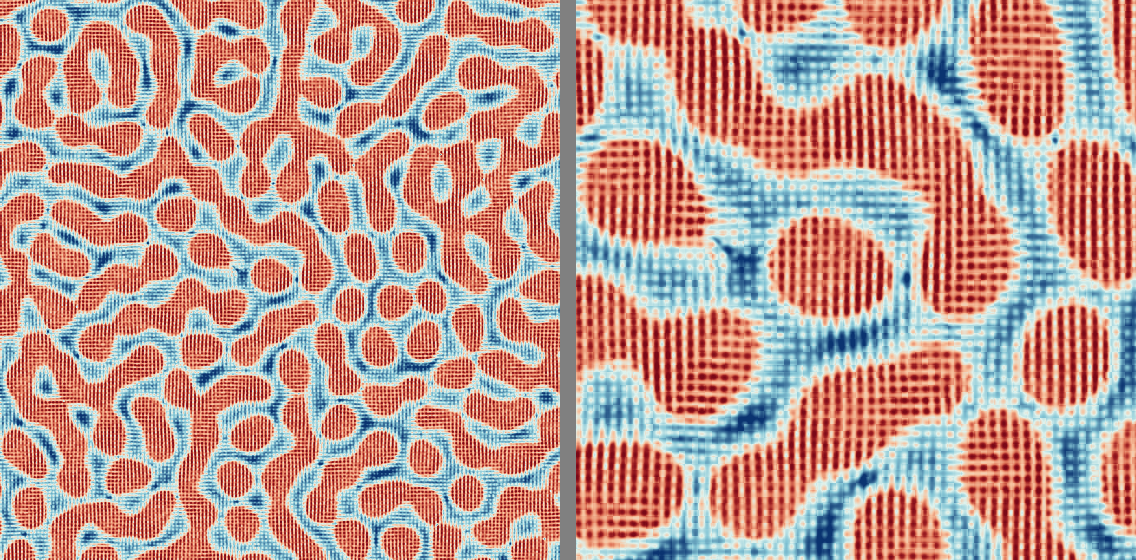
Left: the whole. Right: its middle third, enlarged.
This pattern is drawn by a WebGL 1 fragment shader. Its source:

```glsl
precision highp float;
// Labyrinth of red worm-like grains in pale blue channels, overlaid with a fine woven ripple.

uniform vec2 u_resolution;

const float TAU = 6.2831853;
const int WAVE_COUNT = 40;
const float WAVES = 13.0;         // worm spacings across the canvas
const float WAVE_SPREAD = 0.3;    // relative variation of the spacing
const float BIAS = 0.3;           // higher values split the worms apart
const float EDGE = -0.28;         // level of the worm outline
const float EDGE_SOFTNESS = 0.15;
const float RIPPLES = 150.0;      // fine ripple periods across the canvas
const float GRAIN_CELLS = 256.0;
const float GRAIN = 0.9;

// Tones on the colour ramp, 0 = navy to 7 = deep red
const float TONE_RIM = 3.75;
const float TONE_CHANNEL = 1.65;
const float TONE_WORM = 5.1;
const float STREAK = 1.8;         // extra darkness of the channel centres
const float CHANNEL_RIPPLE = 0.8;
const float WORM_RIPPLE = 1.4;

const vec3 NAVY     = vec3(0.04, 0.20, 0.44);
const vec3 BLUE     = vec3(0.24, 0.45, 0.61);
const vec3 SKY      = vec3(0.53, 0.78, 0.84);
const vec3 PALE     = vec3(0.87, 0.95, 0.93);
const vec3 CREAM    = vec3(0.97, 0.76, 0.62);
const vec3 SALMON   = vec3(0.87, 0.45, 0.34);
const vec3 RED      = vec3(0.63, 0.13, 0.14);
const vec3 DEEP_RED = vec3(0.48, 0.03, 0.09);

float hash(vec2 p) {
    vec3 q = fract(p.xyx * 0.1031);
    q += dot(q, q.yzx + 33.33);
    return fract((q.x + q.y) * q.z);
}

// Slow irregular variation in -1..1
float drift(vec2 p) {
    float a = sin(dot(p, vec2(23.0, 11.0)) + 2.0 * sin(p.y * 17.0));
    float b = sin(dot(p, vec2(-13.0, 27.0)) + 2.0 * sin(p.x * 19.0 + 1.0));
    return 0.5 * (a + b);
}

// Random plane waves divided by their local amplitude:
// -1 along channel centres, +1 along worm spines
float labyrinth(vec2 p) {
    float height = 0.0;
    vec2 slope = vec2(0.0);
    for (int i = 0; i < WAVE_COUNT; i++) {
        float n = float(i);
        float angle = 0.5 * TAU * (n + hash(vec2(n, 3.0))) / float(WAVE_COUNT);
        float scale = 1.0 + WAVE_SPREAD * (hash(vec2(n, 17.0)) - 0.5);
        vec2 wave = scale * vec2(cos(angle), sin(angle));
        float phase = TAU * (WAVES * dot(p, wave) + hash(vec2(n, 41.0)));
        height += cos(phase);
        slope -= sin(phase) * wave;
    }
    float norm = sqrt(2.0 / float(WAVE_COUNT));
    height = height * norm - BIAS;
    slope *= norm;
    return height / sqrt(height * height + 2.0 * dot(slope, slope) + 1e-5);
}

// Fine vertical and horizontal lines, blended by region
float ripple(vec2 p, float upright) {
    vec2 bend = 0.9 * vec2(drift(p * 1.7 + 3.0), drift(p * 1.7 + 8.0));
    vec2 lines = sin(TAU * RIPPLES * p + bend);
    return mix(lines.y, lines.x, upright) + 0.3 * lines.x * lines.y;
}

vec3 ramp(float tone) {
    vec3 c = mix(NAVY, BLUE, clamp(tone, 0.0, 1.0));
    c = mix(c, SKY, clamp(tone - 1.0, 0.0, 1.0));
    c = mix(c, PALE, clamp(tone - 2.0, 0.0, 1.0));
    c = mix(c, CREAM, clamp(tone - 3.0, 0.0, 1.0));
    c = mix(c, SALMON, clamp(tone - 4.0, 0.0, 1.0));
    c = mix(c, RED, clamp(tone - 5.0, 0.0, 1.0));
    return mix(c, DEEP_RED, clamp(tone - 6.0, 0.0, 1.0));
}

void main() {
    float size = min(u_resolution.x, u_resolution.y);
    vec2 p = gl_FragCoord.xy / size;

    float level = labyrinth(p);
    float worm = smoothstep(EDGE - EDGE_SOFTNESS, EDGE + EDGE_SOFTNESS, level);
    float patchiness = drift(p * 2.2 + 5.0);

    // Base tone: pale channels with blue streaks, nearly flat worms
    float depth = clamp((EDGE - level) / (1.0 + EDGE), 0.0, 1.0);
    float streak = STREAK * smoothstep(0.55, 1.0, depth) * max(patchiness, 0.0);
    float channelTone = mix(TONE_RIM, TONE_CHANNEL, depth) - streak;
    float wormTone = TONE_WORM + 0.2 * patchiness;
    float tone = mix(channelTone, wormTone, worm);

    // Ripple and grain, fading out where the canvas is too small to show them
    float detail = clamp(size / RIPPLES - 2.0, 0.0, 1.0);
    float upright = clamp(0.5 + 0.35 * worm + 0.6 * drift(p * 2.0), 0.0, 1.0);
    float strength = mix(CHANNEL_RIPPLE, WORM_RIPPLE + 0.5 * patchiness, worm);
    float grain = GRAIN * (hash(floor(p * GRAIN_CELLS)) - 0.5);
    tone += detail * (strength * ripple(p, upright) + grain);

    gl_FragColor = vec4(ramp(tone), 1.0);
}
```
